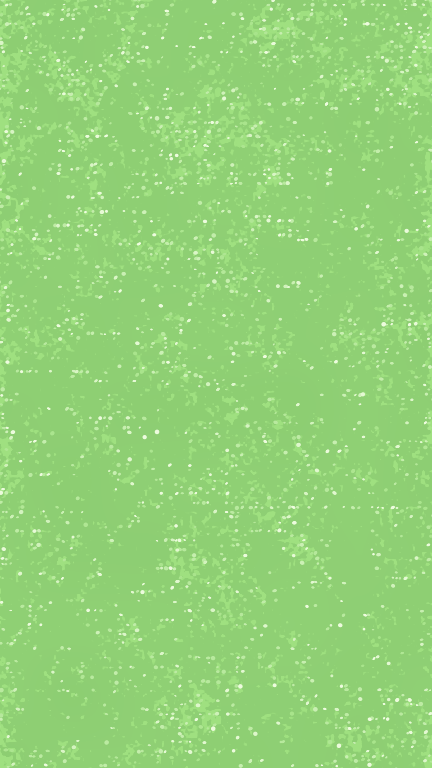
Write a Shadertoy shader that draws this texture.

```glsl
// Green chalk or wax rubbed over paper: a flat coat broken by pale specks.
// Noise sets how worn the coat is; soft tints and small jittered flecks,
// partly lined up in horizontal streaks, show where the paper comes through.

#define COAT      vec3(0.557, 0.811, 0.452)
#define TINT      vec3(0.622, 0.880, 0.500)
#define PAPER     vec3(0.930, 0.985, 0.870)
#define CELLS     92.0    // fleck cells across the width
#define GRAIN     95.0    // tint grains across the width
#define DENSITY   0.09    // share of cells holding a fleck
#define STREAKS   0.24    // extra flecks inside a streak
#define TINT_EDGE 0.66    // wear level where the tint starts
#define EDGE_WEAR 0.22    // extra wear along the sides

float hash(vec2 p) {
    vec3 q = fract(vec3(p.xyx) * 0.1031);
    q += dot(q, q.yzx + 33.33);
    return fract((q.x + q.y) * q.z);
}

float noise(vec2 p) {
    vec2 cell = floor(p), f = fract(p);
    f = f * f * (3.0 - 2.0 * f);
    float low = mix(hash(cell), hash(cell + vec2(1, 0)), f.x);
    float high = mix(hash(cell + vec2(0, 1)), hash(cell + vec2(1, 1)), f.x);
    return mix(low, high, f.y);
}

// Local thinness of the coat, about zero on average
float wear(vec2 p, float height) {
    float patches = 0.28 * (noise(p * 10.0 + 5.0) - 0.5)
                  + 0.36 * (noise(p * 27.0 + 71.0) - 0.5);
    float side = exp(-45.0 * min(p.x, 1.0 - p.x));
    float spine = exp(-pow((p.x - 0.49) * 11.0, 2.0));
    float top = smoothstep(0.55, 1.0, p.y / height);
    return patches + EDGE_WEAR * side + 0.03 * spine + 0.06 * top - 0.03;
}

// Strongest fleck at p: x is its coverage, y its brightness
vec2 flecks(vec2 p, float height, float pixel) {
    vec2 home = floor(p * CELLS), best = vec2(0.0);
    for (int j = -1; j <= 1; j++)
    for (int i = -1; i <= 1; i++) {
        vec2 cell = home + vec2(i, j);
        vec2 seed = cell + 200.0;
        vec2 center = (cell + 0.5) / CELLS;

        // Each row carries its own stretches of lined-up flecks
        float streak = smoothstep(0.62, 0.82, noise(vec2(seed.x * 0.14, seed.y * 7.0)));
        float chance = DENSITY + 0.75 * wear(center, height) + STREAKS * streak;
        if (hash(seed) > chance) continue;

        // Jittered, slightly flattened and tilted grain
        vec2 jitter = vec2(hash(seed + 31.7), hash(seed + 58.3)) - 0.5;
        jitter.y *= mix(1.0, 0.35, streak);
        vec2 d = p * CELLS - cell - 0.5 - 0.7 * jitter;
        float angle = 1.4 * (hash(seed + 83.1) - 0.35);
        float c = cos(angle), s = sin(angle);
        d = vec2(c * d.x + s * d.y, c * d.y - s * d.x);
        d.y *= 1.0 + 0.7 * hash(seed + 17.9);
        float size = mix(0.24, 0.50, hash(seed + 97.3));
        float soft = 0.6 * pixel * CELLS;
        float cover = 1.0 - smoothstep(size - soft, size + soft, length(d));
        float glow = hash(seed + 119.6);
        glow = mix(0.12, 1.0, glow * glow);
        glow = min(1.0, glow + 0.2 * streak);
        if (cover * glow > best.x * best.y) best = vec2(cover, glow);
    }
    return best;
}

void mainImage(out vec4 fragColor, in vec2 fragCoord) {
    vec2 p = fragCoord / iResolution.x;
    float pixel = 1.0 / iResolution.x;
    float height = iResolution.y / iResolution.x;

    // Flat coat with a trace of broad unevenness
    vec3 color = COAT + 0.010 * (noise(p * 6.0) - 0.5);

    // Thin spots where the coat turns lighter
    float grain = 0.6 * noise(p * GRAIN) + 0.4 * noise(p * GRAIN * 1.9 + 40.0);
    float thin = grain + wear(p, height);
    color = mix(color, TINT, smoothstep(TINT_EDGE, TINT_EDGE + 0.13, thin));

    // Bare paper flecks
    vec2 fleck = flecks(p, height, pixel);
    color = mix(color, mix(TINT, PAPER, fleck.y), fleck.x);

    fragColor = vec4(color, 1.0);
}
```
